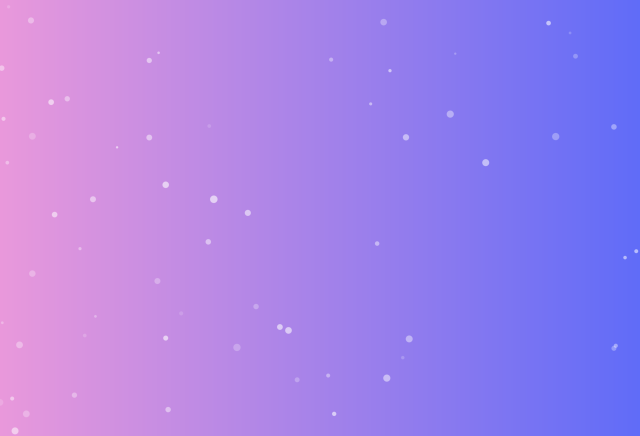
This background is drawn by a Shadertoy shader. Its source:

```glsl
// Pink to blue horizontal gradient with scattered translucent white dots.

float hash(float n) {
    return fract(sin(n * 127.1) * 43758.5453);
}

// Coverage of a disc with a pixel-wide smooth edge.
float disc(vec2 p, vec2 center, float radius, float pixel) {
    return 1.0 - smoothstep(radius - pixel, radius + pixel, length(p - center));
}

void mainImage(out vec4 fragColor, in vec2 fragCoord) {
    vec2 uv = fragCoord / iResolution.xy;
    float aspect = iResolution.x / iResolution.y;
    vec2 p = vec2(uv.x * aspect, uv.y);
    float pixel = 0.7 / iResolution.y;

    // Background gradient
    vec3 pink = vec3(0.914, 0.598, 0.859);
    vec3 blue = vec3(0.376, 0.422, 0.971);
    vec3 color = mix(pink, blue, uv.x);

    // Scattered dots, denser toward the pink side
    for (int i = 0; i < 62; i++) {
        float seed = float(i) * 4.0 + 1.0;
        vec2 center = vec2(pow(hash(seed), 1.5) * aspect, hash(seed + 1.0));
        float radius = mix(0.0025, 0.0086, hash(seed + 2.0));
        float opacity = mix(0.15, 0.6, hash(seed + 3.0));
        color = mix(color, vec3(1.0), opacity * disc(p, center, radius, pixel));
    }

    fragColor = vec4(color, 1.0);
}
```
